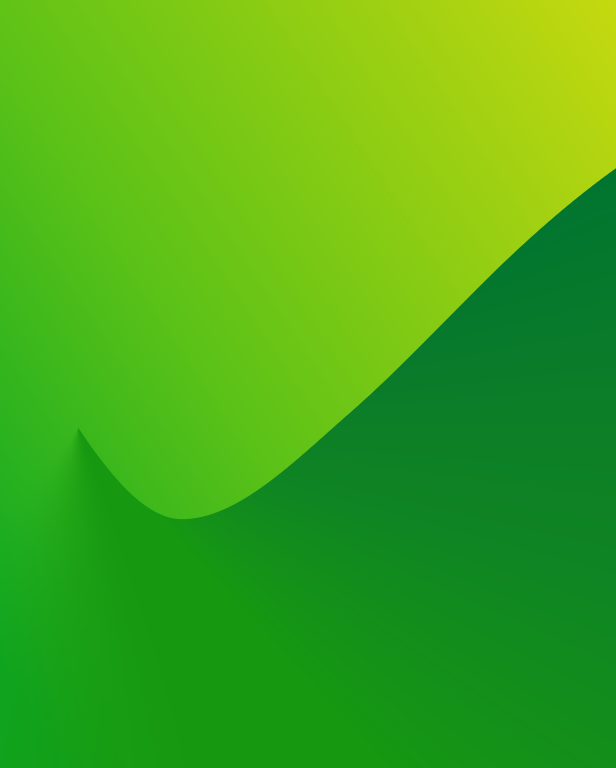
Give the GLSL for this background, as a Shadertoy shader.

```glsl
// A bright lime gradient sheet curling over a dark green fold that fans out from a point.

// Upper sheet: a linear ramp across the canvas
const vec3 SHEET_DEEP = vec3(0.05, 0.66, 0.14);
const vec3 SHEET_MID = vec3(0.36, 0.76, 0.09);
const vec3 SHEET_BRIGHT = vec3(0.77, 0.85, 0.06);
const vec3 RAMP = vec3(0.393, 0.323, 0.057);      // x weight, y weight, offset
const vec3 RAMP_STOPS = vec3(0.10, 0.36, 0.77);

// Fold: colours by angle around the tip, in radians from straight down
const vec3 FOLD_LEAF = vec3(0.087, 0.600, 0.065);
const vec3 FOLD_GREEN = vec3(0.060, 0.520, 0.138);
const vec3 FOLD_DARK = vec3(0.045, 0.490, 0.157);
const vec3 FOLD_SHADE = vec3(0.000, 0.455, 0.190);
const vec4 FOLD_STOPS = vec4(0.70, 1.30, 1.65, 2.05);
const vec2 FAN_FADE = vec2(-0.90, 0.40);
const float FAN_POWER = 1.5;

// Edge knots: x, height, slope
const int KNOTS = 5;
const vec3 EDGE[KNOTS] = vec3[KNOTS](
    vec3(0.127, 0.443, -1.20),
    vec3(0.295, 0.324, 0.00),
    vec3(0.566, 0.461, 0.70),
    vec3(0.782, 0.630, 0.80),
    vec3(1.000, 0.781, 0.576));

float ramp(float a, float b, float x) {
    return clamp((x - a) / (b - a), 0.0, 1.0);
}

// Cubic Hermite curve through the knots; returns height and slope
vec2 edgeCurve(float x) {
    int k = 0;
    for (int i = 1; i < KNOTS - 1; i++) {
        if (x > EDGE[i].x) k = i;
    }
    vec3 a = EDGE[k];
    vec3 b = EDGE[k + 1];
    float span = b.x - a.x;
    float t = ramp(a.x, b.x, x);
    float rise = b.y - a.y;
    float c1 = a.z * span;
    float c2 = 3.0 * rise - (2.0 * a.z + b.z) * span;
    float c3 = (a.z + b.z) * span - 2.0 * rise;
    float height = a.y + t * (c1 + t * (c2 + t * c3));
    float slope = (c1 + t * (2.0 * c2 + 3.0 * t * c3)) / span;
    return vec2(height, slope);
}

vec3 sheetColor(vec2 uv) {
    float s = dot(RAMP, vec3(uv, 1.0));
    vec3 color = mix(SHEET_DEEP, SHEET_MID, ramp(RAMP_STOPS.x, RAMP_STOPS.y, s));
    return mix(color, SHEET_BRIGHT, ramp(RAMP_STOPS.y, RAMP_STOPS.z, s));
}

vec3 foldColor(float angle) {
    vec3 color = mix(FOLD_LEAF, FOLD_GREEN, ramp(FOLD_STOPS.x, FOLD_STOPS.y, angle));
    color = mix(color, FOLD_DARK, ramp(FOLD_STOPS.y, FOLD_STOPS.z, angle));
    return mix(color, FOLD_SHADE, ramp(FOLD_STOPS.z, FOLD_STOPS.w, angle));
}

void mainImage(out vec4 fragColor, in vec2 fragCoord) {
    vec2 uv = fragCoord / iResolution.xy;
    float aspect = iResolution.x / iResolution.y;

    // Angle around the tip, zero pointing down and growing to the right
    vec2 fromTip = (uv - EDGE[0].xy) * vec2(aspect, 1.0);
    float angle = atan(fromTip.x, -fromTip.y);

    // Smooth coverage below the edge; left of the tip only the fan fades it
    vec2 curve = edgeCurve(uv.x);
    float dist = (curve.x - uv.y) / length(vec2(1.0, curve.y / aspect));
    float below = clamp(0.5 + dist * iResolution.y, 0.0, 1.0);
    if (uv.x < EDGE[0].x) below = 1.0;

    float fan = pow(smoothstep(FAN_FADE.x, FAN_FADE.y, angle), FAN_POWER);
    vec3 color = mix(sheetColor(uv), foldColor(angle), fan * below);
    fragColor = vec4(color, 1.0);
}
```
